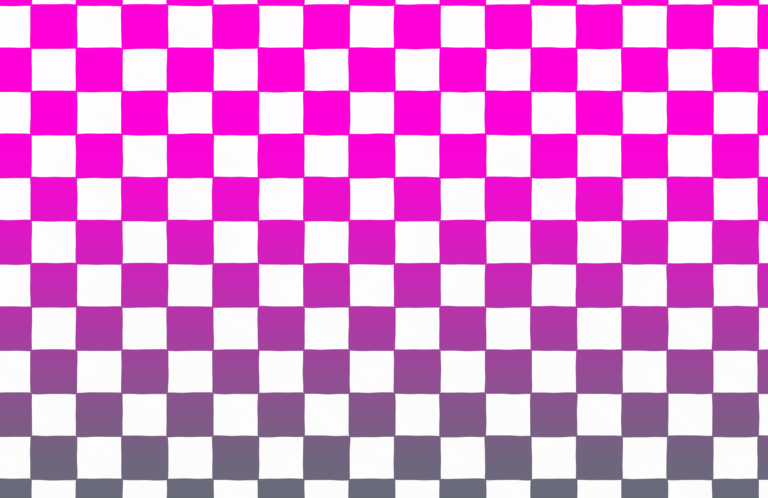
This pattern is drawn by a WebGL 2 fragment shader. Its source:

```glsl
#version 300 es
precision highp float;

uniform vec2 u_resolution;
out vec4 fragColor;

const vec2 SHEET = vec2(1.536, 1.0);        // sheet size, height = 1
const vec2 CELL = vec2(0.0909, 0.0866);     // one checker square
const vec2 GRID_ORIGIN = vec2(0.0622, 0.0372);
const float INK_BLEED = 0.0013;             // ink spreads past its square
const float EDGE_SOFTNESS = 0.0018;

const vec3 MAGENTA = vec3(1.0, 0.0, 0.85);
const vec3 SLATE = vec3(0.39, 0.43, 0.46);
const vec3 PAPER_TOP = vec3(1.0, 0.99, 1.0);
const vec3 PAPER_BOTTOM = vec3(0.99, 0.99, 0.99);

// Layered sines, roughly -1 to 1
float ripple(vec2 p) {
    return 0.5 * sin(p.x + 1.7 * sin(p.y * 0.8))
         + 0.3 * sin(p.y * 2.1 + p.x * 1.3)
         + 0.2 * sin(p.x * 4.3 - p.y * 3.7);
}

// Small hand-cut irregularity of the edges
vec2 wobble(vec2 p, float amount) {
    return amount * vec2(ripple(p * vec2(9.0, 37.0)),
                         ripple(p.yx * vec2(11.0, 41.0) + 5.0));
}

// Distance to the nearest square edge, positive inside inked squares
float checkerDistance(vec2 p, vec2 cell) {
    vec2 grid = p / cell;
    vec2 id = floor(grid);
    vec2 local = fract(grid);
    vec2 toEdge = min(local, 1.0 - local) * cell;
    float parity = mod(id.x + id.y, 2.0);
    return min(toEdge.x, toEdge.y) * (1.0 - 2.0 * parity);
}

// Ink fades from magenta at the top to slate at the bottom
vec3 inkColor(float height) {
    return mix(MAGENTA, SLATE, 1.0 - smoothstep(-0.08, 0.80, height));
}

// Nearly white ground with faint mottling
vec3 paperColor(vec2 p) {
    float mottle = 0.004 * ripple(p * 43.0);
    return mix(PAPER_BOTTOM, PAPER_TOP, p.y) + mottle;
}

void main() {
    vec2 p = gl_FragCoord.xy / u_resolution * SHEET;
    vec2 worn = p + wobble(p, 0.0008) - GRID_ORIGIN;

    // Ink coverage with a soft rim
    float softness = max(EDGE_SOFTNESS, 0.7 / u_resolution.y);
    float dist = checkerDistance(worn, CELL) + INK_BLEED;
    float ink = smoothstep(-softness, softness, dist);

    // Slightly dulled seam where ink meets paper
    float seam = 4.0 * ink * (1.0 - ink);
    vec3 color = mix(paperColor(p), inkColor(p.y), ink);
    color *= 1.0 - 0.06 * seam;

    fragColor = vec4(clamp(color, 0.0, 1.0), 1.0);
}
```
